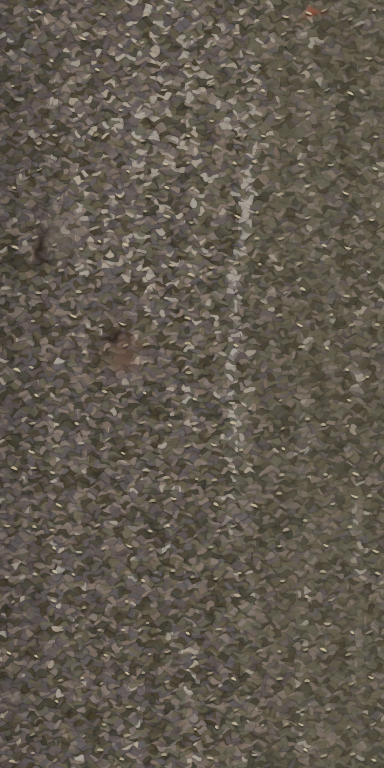
Write a WebGL 1 fragment shader that draws this texture.

```glsl
precision highp float;
// Weathered bark-like surface: small wavy grains in olive, brown and grey,
// drawn as soft cellular noise with a bent domain, then shaded by vertical
// streaks, a few worn knots and scattered short cream flecks.

uniform vec2 u_resolution;

const vec3 DARK_OLIVE = vec3(0.30, 0.28, 0.23);
const vec3 MID_OLIVE  = vec3(0.37, 0.35, 0.29);
const vec3 MAUVE      = vec3(0.36, 0.33, 0.31);
const vec3 WARM_GREY  = vec3(0.44, 0.40, 0.36);
const vec3 PALE_GREY  = vec3(0.54, 0.51, 0.46);
const vec3 CREAM      = vec3(0.76, 0.71, 0.60);
const vec3 RUST       = vec3(0.40, 0.30, 0.25);
const vec3 CRACK      = vec3(0.15, 0.12, 0.10);

const vec2 GRAIN_CELLS = vec2(56.0, 90.0);   // grains per canvas width
const vec2 FLECK_CELLS = vec2(17.0, 15.0);   // fleck slots per canvas width
const float GRAIN_SHARPNESS = 13.0;
const float GRAIN_CONTRAST = 1.18;
const float GAP_DEPTH = 0.17;
const float FLECK_CHANCE = 0.55;

vec2 hash2(vec2 p) {
  vec3 q = fract(vec3(p.xyx) * vec3(0.1031, 0.1030, 0.0973));
  q += dot(q, q.yzx + 33.33);
  return fract((q.xx + q.yz) * q.zy);
}

// Layered sines that bend the grains into short worms.
vec2 bend(vec2 p) {
  vec2 a = sin(p.yx * vec2(137.0, 118.0) + 3.0 * sin(p * vec2(61.0, 47.0)));
  vec2 b = sin(p.yx * vec2(243.0, 211.0) + 2.0 * sin(p * vec2(89.0, 103.0) + 1.7));
  return 0.0042 * a + 0.0018 * b;
}

float blob(vec2 p, vec2 center, vec2 size) {
  vec2 d = (p - center) / size;
  return exp(-dot(d, d));
}

// The pale seam running down right of the middle.
float seam(vec2 p) {
  float center = 0.605 + 0.06 * smoothstep(1.2, 1.7, p.y) + 0.006 * sin(p.y * 23.0);
  float d = (p.x - center) / 0.016;
  float span = smoothstep(0.3, 1.1, p.y) * (1.0 - smoothstep(1.55, 1.8, p.y));
  return exp(-d * d) * span * (0.7 + 0.3 * sin(p.y * 31.0));
}

// Picks one grain colour; lift favours the pale end, olive the green one.
vec3 grainColor(vec2 id, float lift, float olive) {
  vec2 h = hash2(id + 71.0);
  vec2 j = hash2(id + 193.0);
  float tone = h.x + lift;
  vec3 c = mix(MAUVE, MID_OLIVE, step(h.y, olive));
  c = mix(DARK_OLIVE, c, step(0.27, tone));
  c = mix(c, WARM_GREY, step(0.77, tone));
  c = mix(c, PALE_GREY, step(0.95, tone));
  return c + 0.05 * (j.x - 0.5) + 0.02 * (j.y - 0.5) * vec3(1.0, 0.0, -1.0);
}

// Soft cellular noise: neighbouring grains blend over a narrow edge.
vec3 grains(vec2 p, float lift, float olive) {
  vec2 g = (p + bend(p)) * GRAIN_CELLS;
  vec2 cell = floor(g);
  vec3 sum = vec3(0.0);
  float total = 0.0;
  float nearest = 4.0;
  for (int y = -1; y <= 1; y++) {
    for (int x = -1; x <= 1; x++) {
      vec2 id = cell + vec2(float(x), float(y));
      vec2 d = g - id - 0.1 - 0.8 * hash2(id);
      float dist = dot(d, d);
      float w = exp(-GRAIN_SHARPNESS * dist);
      sum += w * grainColor(id, lift, olive);
      total += w;
      nearest = min(nearest, dist);
    }
  }
  float gap = GAP_DEPTH * (smoothstep(0.08, 0.6, nearest) - 0.35);
  return sum / max(total, 1e-6) * (1.0 - gap);
}

// Short, nearly level dashes: x is the fleck, y the shadow under it.
vec2 flecks(vec2 p) {
  vec2 g = p * FLECK_CELLS;
  vec2 id = floor(g);
  vec2 h = hash2(id + 311.0);
  vec2 k = hash2(id + 457.0);
  vec2 d = (g - id - 0.25 - 0.5 * hash2(id + 577.0)) / FLECK_CELLS;
  d.y += (k.x - 0.5) * 0.9 * d.x + (k.y - 0.5) * 60.0 * d.x * d.x;
  vec2 size = vec2(mix(0.005, 0.011, h.y), mix(0.0032, 0.0048, k.y));
  float body = 1.0 - smoothstep(0.55, 1.15, length(d / size));
  float shade = 1.0 - smoothstep(0.4, 1.3, length((d + vec2(0.0, 0.006)) / size));
  return vec2(body * mix(0.45, 1.0, k.x), shade) * step(h.x, FLECK_CHANCE);
}

void main() {
  vec2 p = gl_FragCoord.xy / u_resolution.x;

  // Broad regions: pale upper middle, olive right, brown left.
  float upper = blob(p, vec2(0.42, 1.72), vec2(0.27, 0.55));
  float streaks = sin(p.x * 41.0 + 0.8 * sin(p.y * 3.0)) + sin(p.x * 87.0 + 2.0);
  float pale = seam(p);
  float lift = 0.16 * upper + 0.42 * pale + 0.025 * streaks - 0.04;
  float olive = mix(0.3, 0.78, smoothstep(0.2, 0.75, p.x));

  vec3 color = grains(p, lift, olive);
  float contrast = GRAIN_CONTRAST * mix(1.1, 0.85, smoothstep(0.55, 0.8, p.x));
  color = mix(MID_OLIVE, color, contrast);
  color += pale * vec3(0.015, 0.02, 0.035) + 0.005 * streaks;
  color *= 1.0 - 0.10 * (1.0 - smoothstep(0.0, 0.16, p.x));

  // Worn knots, their cracks and a rusty spot near the top.
  vec2 q = p + 2.0 * bend(p * 0.6);
  color = mix(color, WARM_GREY, 0.6 * blob(q, vec2(0.15, 1.37), vec2(0.05, 0.045)));
  color = mix(color, RUST, 0.75 * blob(q, vec2(0.32, 1.08), vec2(0.045, 0.05)));
  color = mix(color, vec3(0.56, 0.31, 0.22), 0.8 * blob(q, vec2(0.82, 1.965), vec2(0.02, 0.012)));
  float crack = blob(q, vec2(0.105, 1.35), vec2(0.016, 0.042));
  crack += blob(q, vec2(0.30, 1.125), vec2(0.03, 0.008));
  crack += 0.7 * blob(q, vec2(0.36, 0.68), vec2(0.018, 0.01));
  color = mix(color, CRACK, 0.8 * min(crack, 1.0));

  vec2 fleck = flecks(p);
  color *= 1.0 - 0.22 * fleck.y;
  color = mix(color, CREAM, fleck.x);
  gl_FragColor = vec4(clamp(color, 0.0, 1.0), 1.0);
}
```
